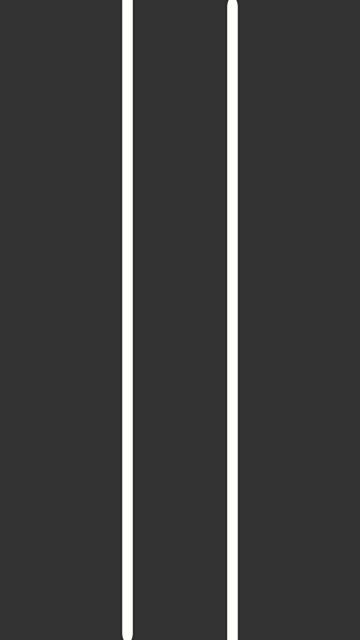
Give the GLSL for this pattern, as a Shadertoy shader.

```glsl
// Two white vertical bars with opposite rounded ends on a charcoal ground.

const vec3 GROUND = vec3(0.200);
const vec3 EDGE_SHADE = vec3(0.160);
const vec3 BAR = vec3(0.995, 0.995, 0.985);

// Lengths are fractions of the canvas width.
const float BAR_OFFSET = 0.1458;     // bar centre from canvas centre
const float BAR_HALF_WIDTH = 0.0146;
const float CAP_DEPTH = 0.020;       // visible part of the rounded end
const float CAP_SQUASH = 0.51;       // below 1 lengthens the cap
const float SHADE_CENTRE = 0.0042;   // thin dark fringe beside each bar
const float SHADE_REACH = 0.0034;

// Distance to a bar that is endless below and rounded above.
float barDistance(vec2 p, float capStart) {
    float capY = max(p.y - capStart, 0.0) * CAP_SQUASH;
    return length(vec2(p.x - BAR_OFFSET, capY)) - BAR_HALF_WIDTH;
}

void mainImage(out vec4 fragColor, in vec2 fragCoord) {
    vec2 p = (fragCoord - 0.5 * iResolution.xy) / iResolution.x;
    float pixel = 1.0 / iResolution.x;
    float capStart = 0.5 * iResolution.y / iResolution.x - CAP_DEPTH;

    // The second bar is the first turned by half a revolution.
    float d = min(barDistance(p, capStart), barDistance(-p, capStart));

    float shade = 1.0 - smoothstep(0.0, SHADE_REACH, abs(d - SHADE_CENTRE));
    float cover = clamp(0.5 - d / pixel, 0.0, 1.0);

    vec3 colour = mix(GROUND, EDGE_SHADE, shade);
    colour = mix(colour, BAR, cover);
    fragColor = vec4(colour, 1.0);
}
```
